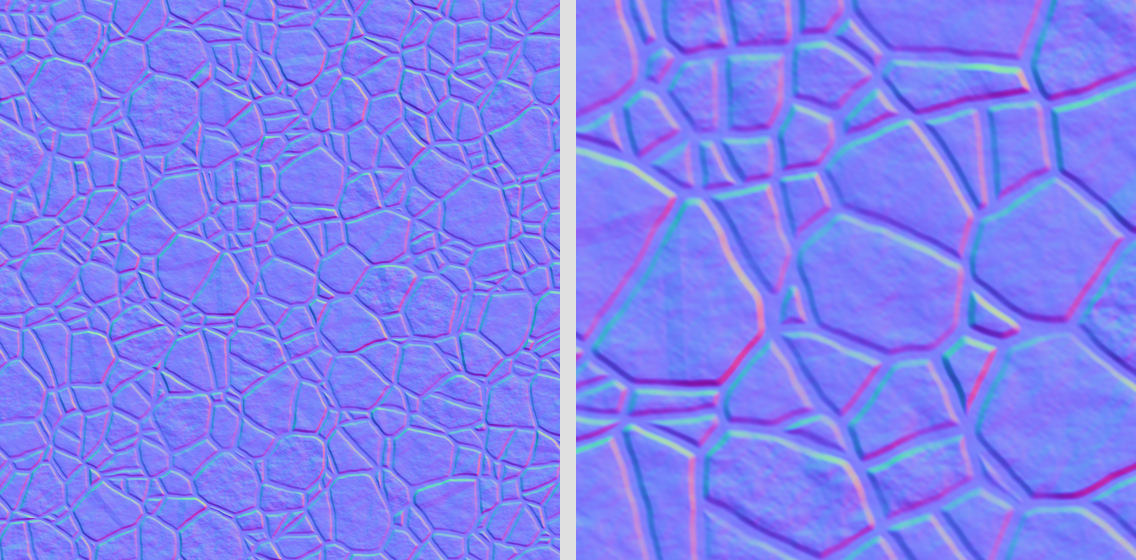
Left: the whole. Right: its middle third, enlarged.
Write a Shadertoy shader that draws this texture map.

```glsl
// Tangent-space normal map of irregular flagstones set in narrow joints.
// A power diagram (weighted Voronoi) with random cuts gives angular stones of mixed
// size; bevels, ledges and rock grain form a height field whose slope is the colour.

const float GRID         = 19.5;    // stone sites per canvas side
const float SIZE_SPREAD  = 1.6;     // weight of the largest stones
const float CORNER_ROUND = 0.045;   // corner rounding, in grid cells
const float CUT_SHARE    = 0.30;    // share of stones cut in two
const float JOINT_MIN    = 0.0008;  // half width of the joints
const float JOINT_VARY   = 0.0015;
const float BEVEL_WIDTH  = 0.0050;
const float STONE_HEIGHT = 0.0019;
const float DOME_WIDTH   = 0.013;
const float DOME_HEIGHT  = 0.0009;
const float TILT         = 0.035;   // random slope of each stone face
const float LEDGE_SHARE  = 0.18;    // share of stones with a split face
const float LEDGE_SLOPE  = 0.15;
const float LEDGE_HEIGHT = 0.0018;
const float GRAIN_FREQ   = 38.0;
const float GRAIN_HEIGHT = 0.0022;
const float SAMPLE_STEP  = 0.0012;  // half width of the slope filter
const float BLUE_FLAT    = 0.985;
const float BLUE_FALLOFF = 0.45;

// Integer hash: three values in 0..1 for a lattice cell
vec3 hash3(ivec2 cell, int salt) {
    uvec3 v = uvec3(ivec3(cell, salt)) * 1664525u + 1013904223u;
    v.x += v.y * v.z;  v.y += v.z * v.x;  v.z += v.x * v.y;
    v ^= v >> 16u;
    v.x += v.y * v.z;  v.y += v.z * v.x;  v.z += v.x * v.y;
    return vec3(v >> 8u) / 16777216.0;
}

// Smooth value noise, two channels in -1..1
vec2 noise2(vec2 p, int salt) {
    ivec2 c = ivec2(floor(p));
    vec2 f = fract(p);
    f = f * f * f * (f * (f * 6.0 - 15.0) + 10.0);
    vec2 low  = mix(hash3(c, salt).xy, hash3(c + ivec2(1, 0), salt).xy, f.x);
    vec2 high = mix(hash3(c + ivec2(0, 1), salt).xy, hash3(c + ivec2(1, 1), salt).xy, f.x);
    return mix(low, high, f.y) * 2.0 - 1.0;
}

// Rock grain, slightly stretched along a diagonal
float grain(vec2 p) {
    p = mat2(0.85, -0.45, 0.55, 1.05) * p * GRAIN_FREQ;
    float sum = 0.0, amp = 0.5;
    for (int i = 0; i < 4; i++) {
        sum += amp * noise2(p, 20 + i).x;
        p = mat2(1.6, 1.2, -1.2, 1.6) * p;
        amp *= 0.5;
    }
    return sum;
}

float smoothMin(float a, float b, float k) {
    float h = max(k - abs(a - b), 0.0) / k;
    return min(a, b) - 0.25 * k * h * h;
}

// Site position (xy) and size weight (z) of a grid cell
vec3 site(ivec2 cell) {
    vec3 h = hash3(cell, 1);
    return vec3(vec2(cell) + 0.08 + 0.84 * h.xy, SIZE_SPREAD * pow(h.z, 4.0));
}

float power(vec2 q, vec3 s) {
    vec2 d = q - s.xy;
    return dot(d, d) - s.z;
}

float surfaceHeight(vec2 p) {
    // Broad stretching of the layout, then rough outlines
    vec2 warp = 0.018 * noise2(p * 6.0, 4) + 0.0028 * noise2(p * 24.0, 2)
              + 0.0008 * noise2(p * 85.0, 3);
    vec2 q = (p + warp) * GRID;
    ivec2 base = ivec2(floor(q));

    // Stone that owns this point
    ivec2 owner = base;
    float best = 1e3;
    for (int y = -2; y <= 2; y++)
    for (int x = -2; x <= 2; x++) {
        ivec2 c = base + ivec2(x, y);
        float w = power(q, site(c));
        if (w < best) { best = w; owner = c; }
    }

    // Distance to its nearest sides
    vec3 home = site(owner);
    float edge = 2.0;
    for (int y = -2; y <= 2; y++)
    for (int x = -2; x <= 2; x++) {
        ivec2 c = base + ivec2(x, y);
        if (c == owner) continue;
        vec3 s = site(c);
        float side = 0.5 * (power(q, s) - best) / max(length(s.xy - home.xy), 0.001);
        edge = smoothMin(edge, side, CORNER_ROUND);
    }

    // A random line through the stone is either a cut or a ledge
    vec3 look = hash3(owner, 5), split = hash3(owner, 6);
    float angle = 6.2832 * split.x;
    vec2 local = q - home.xy;
    float across = dot(local, vec2(cos(angle), sin(angle))) + 0.24 * (split.y - 0.5);
    if (split.z > 1.0 - CUT_SHARE) edge = smoothMin(edge, abs(across), CORNER_ROUND);
    edge /= GRID;

    // Face of the stone: tilt, ledge, dome and grain
    float ledge = clamp(across / GRID * LEDGE_SLOPE, 0.0, LEDGE_HEIGHT) * step(split.z, LEDGE_SHARE);
    float rough = mix(0.7, 1.6, look.z * look.z);
    float face = STONE_HEIGHT + TILT * dot(local / GRID, look.xy - 0.5) + ledge
               + DOME_HEIGHT * smoothstep(0.0, DOME_WIDTH, edge);

    float joint = JOINT_MIN + JOINT_VARY * hash3(owner, 7).x;
    float mask = smoothstep(joint, joint + BEVEL_WIDTH, edge);
    return mask * face + GRAIN_HEIGHT * grain(p) * mix(0.5, rough, mask);
}

void mainImage(out vec4 fragColor, in vec2 fragCoord) {
    vec2 p = fragCoord / iResolution.y;
    vec2 e = vec2(SAMPLE_STEP, 0.0);
    vec2 slope = vec2(surfaceHeight(p + e.xy) - surfaceHeight(p - e.xy),
                      surfaceHeight(p + e.yx) - surfaceHeight(p - e.yx)) / (2.0 * SAMPLE_STEP);

    // Encode the normal; blue falls off with steepness
    vec2 n = -slope / sqrt(1.0 + dot(slope, slope));
    fragColor = vec4(0.5 + 0.5 * n, BLUE_FLAT - BLUE_FALLOFF * dot(n, n), 1.0);
}
```
